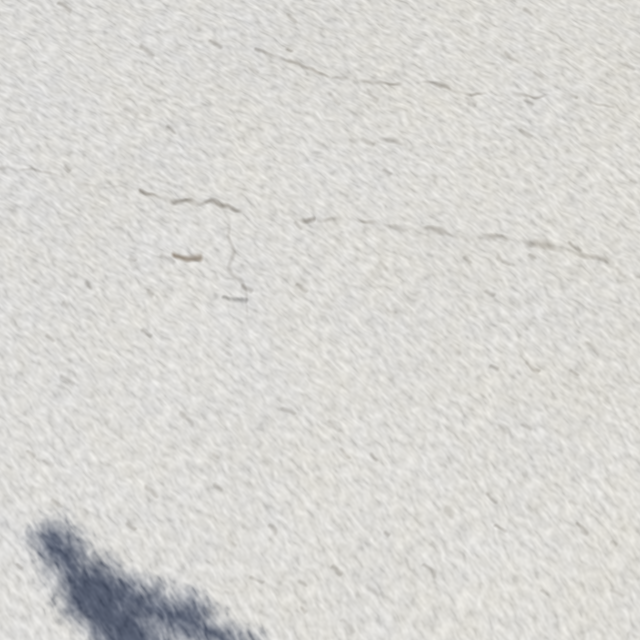
Write a WebGL 2 fragment shader that draws this texture.

```glsl
#version 300 es
precision highp float;
// Pale sunlit pavement with slanted grain, thin broken cracks and a soft blue shadow.
uniform vec2 u_resolution;
out vec4 fragColor;

vec2 hash2(vec2 p) {
  vec3 h = fract(p.xyx * vec3(0.1031, 0.1030, 0.0973));
  h += dot(h, h.yzx + 33.33);
  return fract((h.xx + h.yz) * h.zy);
}

float corner(vec2 cell, vec2 offset) {
  float angle = 6.2832 * hash2(cell + 300.0).x;
  return dot(vec2(cos(angle), sin(angle)), offset);
}

// Gradient noise, roughly -0.7 to 0.7
float noise(vec2 p) {
  vec2 i = floor(p), f = fract(p);
  vec2 u = f * f * f * (f * (f * 6.0 - 15.0) + 10.0);
  vec2 e = vec2(1.0, 0.0);
  return mix(mix(corner(i, f), corner(i + e, f - e), u.x),
             mix(corner(i + e.yx, f - e.yx), corner(i + 1.0, f - 1.0), u.x), u.y);
}

float segmentDistance(vec2 p, vec2 a, vec2 b) {
  vec2 d = b - a;
  return length(p - a - d * clamp(dot(p - a, d) / dot(d, d), 0.0, 1.0));
}

float softMin(float a, float b, float k) {
  float h = max(k - abs(a - b), 0.0) / k;
  return min(a, b) - h * h * k * 0.25;
}

// Thin line that fades in and out along its length
float crack(vec2 p, vec2 a, vec2 b, float width) {
  float gaps = smoothstep(-0.3, 0.25, noise(p * vec2(24.0, 14.0) + a * 50.0));
  return gaps * (1.0 - smoothstep(0.0, width, segmentDistance(p, a, b)));
}

// Small dark dashes scattered over a jittered grid
float flecks(vec2 p) {
  vec2 cell = floor(p * 16.0);
  float mark = 0.0;
  for (int y = -1; y <= 1; y++)
    for (int x = -1; x <= 1; x++) {
      vec2 c = cell + vec2(x, y);
      vec2 r = hash2(c + 71.0), s = hash2(c + 137.0);
      vec2 center = (c + 0.15 + 0.7 * r) / 16.0;
      vec2 reach = vec2(0.007, -0.005) * (0.3 + s.y);
      float d = segmentDistance(p, center - reach, center + reach);
      mark = max(mark, step(0.68, s.x) * (0.4 + 0.6 * r.y) * (1.0 - smoothstep(0.0, 0.006, d)));
    }
  return mark;
}

void main() {
  vec2 p = gl_FragCoord.xy / u_resolution;

  // Grain runs down to the right, flatter and finer toward the top
  vec2 bend = 0.004 * vec2(noise(p * 38.0), noise(p * 38.0 + 60.0));
  vec2 g = p + bend;
  vec2 flow = vec2(g.x + 0.7 * g.y + 0.45 * g.y * g.y,
                   g.x - 0.7 * g.y - 0.2 * g.y * g.y);
  float grain = noise(flow * vec2(82.0, 36.0) + 20.0)
              + 0.6 * noise(flow * vec2(135.0, 66.0) + 90.0)
              + 0.25 * noise(p * 150.0);
  grain -= 0.5 * max(-grain - 0.3, 0.0);
  float patches = noise(p * 5.0 + 8.0) + 0.6 * noise(p * 17.0);

  float light = 0.862 + 0.088 * grain + 0.014 * patches - 0.012 * p.y;
  float warmth = 0.6 + 0.5 * p.x + 0.6 * noise(p * 9.0 + 40.0) + 0.5 * noise(flow * 30.0);
  vec3 color = light + vec3(0.007, 0.001, -0.018) * warmth;

  // Cracks, wavering around their courses
  vec2 w = p + vec2(0.0, 0.016 * noise(p * 13.0) + 0.006 * noise(p * 50.0));
  float lines = 0.7 * crack(w, vec2(0.40, 0.925), vec2(0.52, 0.877), 0.005);
  lines = max(lines, 0.7 * crack(w, vec2(0.52, 0.877), vec2(0.90, 0.846), 0.005));
  lines = max(lines, 0.4 * crack(w, vec2(0.90, 0.846), vec2(1.02, 0.81), 0.005));
  lines = max(lines, 0.6 * crack(w, vec2(0.79, 0.92), vec2(0.90, 0.845), 0.005));
  lines = max(lines, 0.5 * crack(w, vec2(0.52, 0.787), vec2(0.70, 0.77), 0.005));
  lines = max(lines, 0.4 * crack(w, vec2(-0.02, 0.74), vec2(0.22, 0.70), 0.005));
  lines = max(lines, crack(w, vec2(0.22, 0.70), vec2(0.49, 0.657), 0.006));
  lines = max(lines, 0.7 * crack(w, vec2(0.49, 0.657), vec2(0.84, 0.62), 0.006));
  lines = max(lines, 0.6 * crack(w, vec2(0.84, 0.62), vec2(1.02, 0.57), 0.006));
  vec2 v = p + 0.02 * vec2(noise(p * 25.0 + 5.0), 0.0);
  lines = max(lines, 0.4 * crack(v, vec2(0.35, 0.68), vec2(0.38, 0.51), 0.006));
  color -= lines * vec3(0.20, 0.21, 0.22);

  // Isolated chips and flecks
  float chip = 1.0 - smoothstep(0.0, 0.008, segmentDistance(w, vec2(0.273, 0.601), vec2(0.312, 0.597)));
  float nick = 1.0 - smoothstep(0.0, 0.006, segmentDistance(w, vec2(0.350, 0.541), vec2(0.384, 0.530)));
  color -= chip * vec3(0.24, 0.27, 0.30) + nick * 0.17;
  color -= flecks(w) * vec3(0.12, 0.125, 0.13);

  // Soft shadow entering from the lower left
  vec2 s = p + 0.014 * vec2(noise(p * 28.0), noise(p * 28.0 + 17.0));
  float d = segmentDistance(s, vec2(0.085, 0.150), vec2(0.140, 0.080)) - 0.030;
  d = softMin(d, segmentDistance(s, vec2(0.140, 0.080), vec2(0.290, 0.035)) - 0.028, 0.03);
  d = softMin(d, segmentDistance(s, vec2(0.150, 0.065), vec2(0.230, -0.030)) - 0.045, 0.03);
  d = softMin(d, segmentDistance(s, vec2(0.290, 0.030), vec2(0.380, -0.020)) - 0.020, 0.03);
  float shade = 1.0 - smoothstep(-0.035, 0.032, d + 0.010 * grain);
  vec3 shadowColor = vec3(0.35, 0.38, 0.45) + 0.07 * grain + 0.04 * patches;
  color = mix(color, shadowColor, shade);

  fragColor = vec4(clamp(color, 0.0, 1.0), 1.0);
}
```
